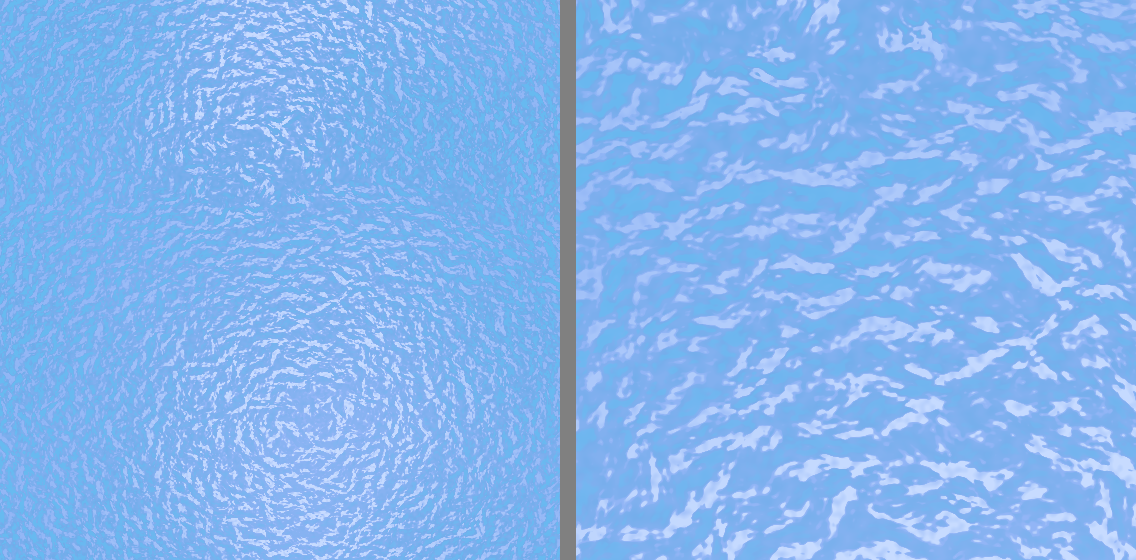
Left: the whole. Right: its middle third, enlarged.
Write a Shadertoy shader that draws this texture.

```glsl
// Pale blue rippled glass lit by two soft lamps.
// A noise relief gives surface slopes; facets that lean away from a lamp centre
// catch its light, so glints line up in broken arcs around each lamp.

vec2 hashDirection(vec2 cell) {
    vec3 q = fract(cell.xyx * vec3(0.1031, 0.1030, 0.0973));
    q += dot(q, q.yzx + 33.33);
    float angle = 6.2832 * fract((q.x + q.y) * q.z);
    return vec2(cos(angle), sin(angle));
}

float gradientNoise(vec2 p) {
    vec2 i = floor(p), f = fract(p);
    vec2 u = f * f * f * (f * (f * 6.0 - 15.0) + 10.0);
    vec2 e = vec2(1.0, 0.0);
    float low = mix(dot(hashDirection(i), f),
                    dot(hashDirection(i + e), f - e), u.x);
    float high = mix(dot(hashDirection(i + e.yx), f - e.yx),
                     dot(hashDirection(i + 1.0), f - 1.0), u.x);
    return mix(low, high, u.y);
}

vec2 noisePair(vec2 p) {
    return vec2(gradientNoise(p), gradientNoise(p + 31.7));
}

// Relief height, scaled so that its slopes are about one
float relief(vec2 uv) {
    vec2 p = uv * vec2(56.0, 62.0);
    p += 0.5 * noisePair(p * 0.4 + 7.0);
    return gradientNoise(p)
         + 0.30 * gradientNoise(mat2(0.8, 0.6, -0.6, 0.8) * p * 1.9 + 19.0)
         + 0.13 * gradientNoise(p * 3.7 + 53.0);
}

float glow(vec2 uv, vec2 centre, vec2 radius) {
    vec2 d = (uv - centre) / radius;
    return exp(-dot(d, d));
}

vec2 awayFrom(vec2 uv, vec2 centre) {
    vec2 d = uv - centre;
    return d / sqrt(dot(d, d) + 0.012);
}

void mainImage(out vec4 fragColor, in vec2 fragCoord) {
    vec2 uv = fragCoord / iResolution.xy;

    // Surface slope by finite differences
    float stepSize = 0.001;
    float height = relief(uv);
    vec2 slope = vec2(relief(uv + vec2(stepSize, 0.0)) - height,
                      relief(uv + vec2(0.0, stepSize)) - height) / (stepSize * 58.0);

    // Broad light with uneven borders
    vec2 warped = uv + 0.09 * noisePair(uv * 4.0) + 0.03 * noisePair(uv * 13.0);
    float light = glow(warped, vec2(0.56, 0.20), vec2(0.29, 0.36))
                + 0.85 * glow(warped, vec2(0.54, 0.98), vec2(0.26, 0.17))
                + 0.55 * glow(warped, vec2(0.42, 0.78), vec2(0.19, 0.13));
    light = min(light, 1.0);

    // Facets facing the nearer lamp, in scattered directions close to its centre
    vec2 outward = mix(awayFrom(warped, vec2(0.56, 0.25)),
                       awayFrom(warped, vec2(0.48, 0.73)),
                       smoothstep(0.60, 0.72, warped.y));
    float scatter = 1.0 - min(length(outward), 1.0);
    outward += (0.4 + 2.4 * scatter) * noisePair(uv * 24.0);
    float fine = gradientNoise(uv * 170.0);
    float facing = dot(slope, outward) + 0.6 * fine - mix(0.75, 0.18, light);
    float fringe = smoothstep(-0.30, 0.0, facing);
    float glint = smoothstep(0.05, 0.32, facing);
    float shade = smoothstep(-0.85, -1.5, facing);

    // Base tint with fine mottling and cyan hollows
    float drift = 0.5 + 0.9 * gradientNoise(uv * 3.0 + 11.0) + 0.7 * (light - 0.35)
                + 0.9 * gradientNoise(uv * 110.0 + 5.0) + 0.3 * dot(slope, outward);
    vec3 color = mix(vec3(0.435, 0.675, 0.915), vec3(0.50, 0.685, 0.935), clamp(drift, 0.0, 1.0));
    color = mix(color, vec3(0.40, 0.735, 0.945), shade * (0.9 - 0.7 * light));
    color = mix(color, vec3(0.62, 0.74, 0.98), 0.35 * glow(uv, vec2(0.56, 0.20), vec2(0.24)));

    // Lavender fringes and pale glints
    color = mix(color, vec3(0.575, 0.71, 0.965), fringe * (0.75 + 0.25 * light));
    float sparkle = clamp(0.9 + 0.9 * fine, 0.4, 1.0);
    color = mix(color, vec3(0.78, 0.86, 1.0), glint * sparkle * mix(0.08, 1.0, smoothstep(0.0, 0.75, light)));

    fragColor = vec4(color, 1.0);
}
```
